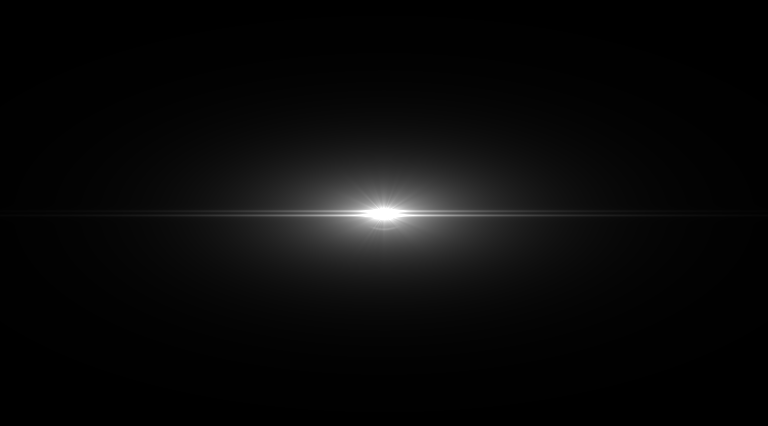
Write a WebGL 2 fragment shader that draws this background.

```glsl
#version 300 es
precision highp float;
// A white flare on black: a wide and a tight elliptical glow, a small core,
// two thin horizontal streaks, short uneven rays and a faint arc below.
// All light is summed in units of the canvas height, from the flare centre.

uniform vec2 u_resolution;
out vec4 fragColor;

const vec2 FLARE_OFFSET = vec2(0.0, -0.0022);
const float RAY_COUNT = 72.0;
const float TAU = 6.2831853;

float hash(float n) {
    n = fract(n * 0.1031);
    n *= n + 33.33;
    return fract(n * (n + n));
}

float bell(float d, float width) {
    return exp(-d * d / (width * width));
}

// Light that fades exponentially over an ellipse
float ellipseGlow(vec2 p, float stretch, float falloff) {
    return exp(-length(vec2(p.x / stretch, p.y)) / falloff);
}

// Thin horizontal line that fades away from the middle
float streak(vec2 p, float height, float width, float reach) {
    return bell(p.y - height, width) * exp(-abs(p.x) / reach);
}

// Smooth noise around the circle, wrapping without a seam
float rayPattern(vec2 p) {
    float turn = (atan(p.y, p.x) / TAU + 0.5) * RAY_COUNT;
    float cell = floor(turn);
    float a = hash(mod(cell, RAY_COUNT) + 7.0);
    float b = hash(mod(cell + 1.0, RAY_COUNT) + 7.0);
    return mix(a, b, smoothstep(0.0, 1.0, turn - cell));
}

// Lowest part of a flattened ring
float lowerArc(vec2 p, float radius, float width) {
    float ring = bell(length(vec2(p.x * 0.7, p.y)) - radius, width);
    return ring * smoothstep(0.75, 1.0, -p.y / radius);
}

void main() {
    vec2 p = (gl_FragCoord.xy - 0.5 * u_resolution) / u_resolution.y - FLARE_OFFSET;

    // Broad halo and the tighter glow inside it
    float light = 0.66 * ellipseGlow(p, 2.3, 0.08);
    light += 0.5 * ellipseGlow(p, 2.2, 0.024);

    // Hot core
    light += 0.25 * bell(length(p / vec2(2.2, 1.0)), 0.017);

    // Pair of streaks with a soft band around them
    light += 0.32 * streak(p, 0.0065, 0.0026, 0.26);
    light += 0.46 * streak(p, -0.0035, 0.0026, 0.28);
    light += 0.08 * streak(p, 0.0, 0.013, 0.25);

    // Short rays
    float rays = rayPattern(p) - 0.5;
    light += 0.18 * rays * ellipseGlow(p, 1.2, 0.03) * smoothstep(0.0, 0.02, length(p));

    // Faint reflection below the core
    light += 0.08 * lowerArc(p, 0.036, 0.003);

    fragColor = vec4(vec3(clamp(light, 0.0, 1.0)), 1.0);
}
```
